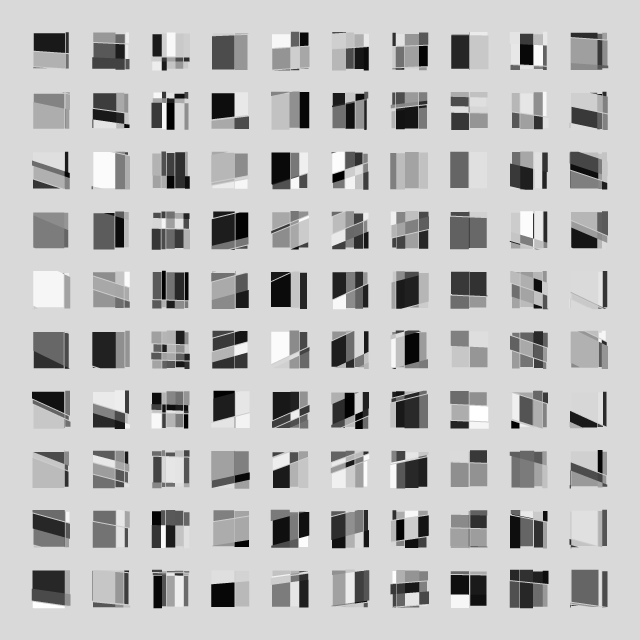
Write a Shadertoy shader that draws this pattern.

```glsl
float hash(vec3 v) {
    return fract(sin(dot(v, vec3(127.1, 311.7, 74.7))) * 43758.5);
}

// Upright cuts drift along layered waves from one column to the next.
vec4 stripCuts(float column) {
    vec4 cuts = vec4(0.63, 0.25, 0.35, 0.1) + vec4(0.3, 0.65, 0.5, 0.5)
        * cos(column * vec4(0.63, 0.71, 0.58, 2.1) + vec4(-0.38, 0.2, -2.79, 2.07));
    return round(cuts * 8.0) / 8.0;
}

float tileGrey(vec2 uv) {
    const float paper = 0.851;
    vec2 grid = (uv - 0.08) * 10.714 + 0.5;
    vec2 tile = floor(grid);
    if (any(lessThan(tile, vec2(0.0))) || any(greaterThan(tile, vec2(9.0)))) return paper;
    vec2 p = (fract(grid) - 0.5) / 0.607 + 0.5;

    // Slanted cuts swing with the column and flatten toward top and bottom.
    float slope = 0.5 * sin((tile.y + 1.0) * 0.3) * sin((tile.x - 2.1) * 0.66);
    float slanted = p.y - slope * (p.x - 0.5);
    vec4 uprights = stripCuts(tile.x);

    vec2 piece = vec2(0.0);
    float seam = 0.0;
    for (int i = 0; i < 4; i++) {
        float id = float(i);
        float across = p.x - uprights[i] - 0.04 * (hash(vec3(tile, id + 20.0)) - 0.5);
        piece.x += step(0.0, across);
        if (hash(vec3(tile, id + 30.0)) > 0.6) seam = max(seam, step(abs(across), 0.01));
        if (i < 3) {
            float up = slanted - hash(vec3(tile, id + 40.0)) * 1.7 + 0.35;
            piece.y += step(0.0, up);
            if (hash(vec3(tile, id + 50.0)) > 0.45) seam = max(seam, step(abs(up), 0.014));
        }
    }

    // Each piece sits slightly off, leaving a ragged outline.
    float key = piece.x + 5.0 * piece.y;
    vec2 slip = vec2(hash(vec3(tile, key + 60.0)), hash(vec3(tile, key + 90.0))) - 0.5;
    vec2 edge = abs(p + 0.07 * slip - 0.5);
    if (max(edge.x, edge.y) > 0.5) return paper;

    float shade = hash(vec3(tile, key + 120.0));
    return mix(shade, 0.8, seam);
}

void mainImage(out vec4 fragColor, in vec2 fragCoord) {
    // Average a 4 by 4 sample grid for smooth edges.
    float grey = 0.0;
    for (int i = 0; i < 16; i++) {
        vec2 offset = (vec2(i % 4, i / 4) + 0.5) / 4.0 - 0.5;
        vec2 centered = fragCoord + offset - 0.5 * iResolution.xy;
        grey += tileGrey(centered / min(iResolution.x, iResolution.y) + 0.5);
    }
    fragColor = vec4(vec3(grey / 16.0), 1.0);
}
```
